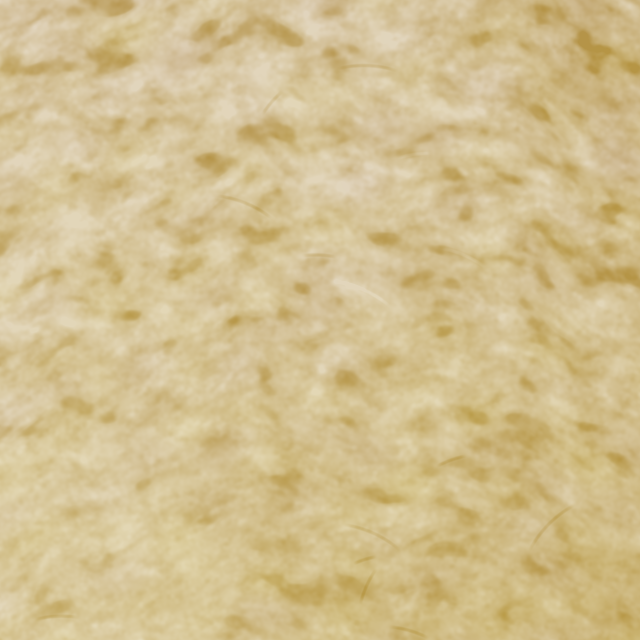
Reproduce this texture procedurally as a three.js fragment shader.

```glsl
varying vec2 vUv;

float hash(vec2 p) {
  vec3 q = fract(vec3(p.xyx) * 0.1031);
  q += dot(q, q.yzx + 33.33);
  return fract((q.x + q.y) * q.z);
}

// Cellular noise: soft signed tufts, one scattered in each cell
float tufts(vec2 p) {
  vec2 cell = floor(p);
  float sum = 0.0;
  for (int y = -1; y <= 1; y++) {
    for (int x = -1; x <= 1; x++) {
      vec2 id = cell + vec2(float(x), float(y));
      vec2 d = p - id - vec2(hash(id + 11.7), hash(id + 47.3));
      float bump = max(1.0 - dot(d, d), 0.0);
      sum += bump * bump * (2.0 * hash(id + 83.1) - 1.0);
    }
  }
  return sum;
}

// Coverage of one thin, slightly bowed fibre
float fibre(vec2 p, vec2 centre, float angle, float halfLength) {
  vec2 d = p - centre;
  float along = dot(d, vec2(cos(angle), sin(angle)));
  float across = dot(d, vec2(-sin(angle), cos(angle)));
  across += 3.0 * along * along;
  float ends = 1.0 - smoothstep(0.5, 1.0, abs(along) / halfLength);
  return ends * (1.0 - smoothstep(0.0006, 0.0042, abs(across)));
}

void main() {
  vec2 uv = vUv;

  // Nap direction: rises at the left, falls towards the right
  vec2 nap = uv;
  nap.y -= 0.28 * uv.x * (1.0 - uv.x);
  nap += 0.008 * sin(nap.yx * vec2(23.0, 17.0) + vec2(1.3, 4.1));
  nap += 0.004 * sin(nap.yx * vec2(61.0, 43.0) + vec2(2.7, 0.6));

  float coarse = tufts(nap * vec2(19.0, 32.0) + 130.0);
  float medium = tufts(nap * vec2(38.0, 60.0) + 270.0);
  float fine = tufts(nap * vec2(84.0, 108.0) + 410.0);
  float grain = tufts(uv * 150.0 + 590.0);

  // Broad light: pale upper left, deeper right side and corners
  float tone = 0.75 + 0.24 * (0.5 - uv.x) + 0.10 * (uv.y - 0.5);
  tone += 0.04 * sin(uv.x * 7.0 + uv.y * 5.0);
  tone -= 0.32 * (1.0 - smoothstep(0.0, 0.35, distance(uv, vec2(1.0, 0.0))));
  tone -= 0.30 * (1.0 - smoothstep(0.0, 0.30, distance(uv, vec2(0.96, 1.0))));

  // Tufts are calmer near the bottom, with shaded hollows between them
  float relief = mix(0.75, 1.1, smoothstep(0.1, 0.6, uv.y));
  tone += relief * (0.27 * coarse + 0.22 * medium);
  tone += 0.15 * fine + 0.09 * grain;
  tone -= relief * 0.35 * smoothstep(0.45, 1.3, -coarse - 0.8 * medium);

  // Stray fibres, some dark and some pale
  for (int i = 0; i < 14; i++) {
    vec2 id = vec2(float(i), 7.0);
    vec2 centre = vec2(hash(id), hash(id + 19.0));
    float angle = mix(-0.5, 1.2, hash(id + 31.0));
    float halfLength = mix(0.02, 0.06, hash(id + 53.0));
    float shade = hash(id + 71.0) < 0.6 ? -0.36 : 0.24;
    tone += shade * fibre(uv, centre, angle, halfLength);
  }

  vec3 ochre = vec3(0.75, 0.64, 0.37);
  vec3 cream = vec3(0.86, 0.80, 0.65);
  vec3 colour = mix(ochre, cream, clamp(tone, -0.35, 1.25));

  // Yellower wool towards the bottom, with faint tint variation
  float yellow = 0.5 - uv.y + 0.5 * tufts(nap * vec2(14.0, 20.0) + 730.0);
  colour += yellow * vec3(0.006, 0.010, -0.028);

  gl_FragColor = vec4(colour, 1.0);
}
```
